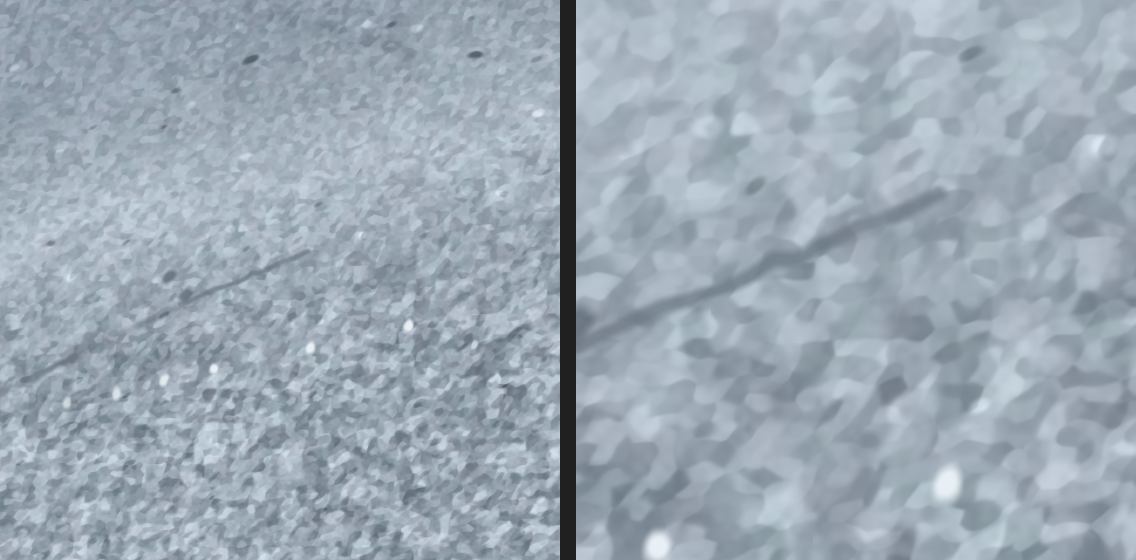
Left: the whole. Right: its middle third, enlarged.
Give the GLSL for this texture, as a Shadertoy shader.

```glsl
float hash(vec2 p) {
    vec3 q = fract(p.xyx * 0.1031);
    q += dot(q, q.yzx + 33.33);
    return fract((q.x + q.y) * q.z);
}

vec2 hash2(vec2 p) {
    return vec2(hash(p), hash(p + 57.3));
}

vec2 rotate(vec2 p, float angle) {
    float c = cos(angle), s = sin(angle);
    return vec2(c * p.x + s * p.y, c * p.y - s * p.x);
}

float valueNoise(vec2 p) {
    vec2 cell = floor(p), f = fract(p);
    f = f * f * (3.0 - 2.0 * f);
    float low = mix(hash(cell), hash(cell + vec2(1, 0)), f.x);
    float high = mix(hash(cell + vec2(0, 1)), hash(cell + vec2(1, 1)), f.x);
    return mix(low, high, f.y) * 2.0 - 1.0;
}

// Soft Voronoi of slanted flakes, each with its own tone in -1..1
float flakes(vec2 p, float tilt, float crispness) {
    vec2 cell = floor(p);
    float toneSum = 0.0, weightSum = 0.0001;
    for (int y = -1; y <= 1; y++) {
        for (int x = -1; x <= 1; x++) {
            vec2 id = cell + vec2(x, y);
            vec2 offset = p - id - 0.1 - 0.8 * hash2(id);
            float angle = tilt + 1.5 * (hash(id + 13.7) - 0.5);
            vec2 d = rotate(offset, angle) * vec2(0.75, 1.45);
            float weight = exp(-crispness * dot(d, d));
            toneSum += weight * (2.0 * hash(id + 91.1) - 1.0);
            weightSum += weight;
        }
    }
    return toneSum / weightSum;
}

float spot(vec2 p, vec2 center, vec2 radius, float angle) {
    vec2 d = rotate(p - center, angle) / radius;
    return 1.0 - smoothstep(0.45, 1.25, length(d));
}

// Sparse elliptical specks on a jittered grid
float specks(vec2 p, float grid, float chance, vec2 radius, float angle, float seed) {
    vec2 id = floor(p * grid);
    vec2 center = (id + 0.3 + 0.4 * hash2(id + seed)) / grid;
    float present = step(hash(id + seed + 7.0), chance);
    float size = mix(0.6, 1.1, hash(id + seed + 21.0));
    return present * spot(p, center, radius * size, angle);
}

// Dark line, strongest inside the given span
float seam(vec2 p, vec2 start, vec2 end, float width) {
    vec2 along = end - start;
    float t = clamp(dot(p - start, along) / dot(along, along), 0.0, 1.0);
    float d = length(p - start - along * t);
    return 1.0 - smoothstep(0.15 * width, width, d);
}

// Broad light: a pale diagonal band, dimmer above than below
float lighting(vec2 p) {
    float h = p.y - 0.57 - 0.23 * p.x;
    float level = mix(0.602, 0.562 + 0.025 * p.x, smoothstep(-0.08, 0.26, h));
    level += 0.075 * exp(-h * h / 0.017);
    level += 0.016 * valueNoise(p * vec2(4.0, 6.0) + 3.0);
    return level + 0.012 * valueNoise(p * 13.0);
}

void mainImage(out vec4 fragColor, in vec2 fragCoord) {
    vec2 uv = fragCoord / iResolution.xy;
    vec2 wobble = vec2(valueNoise(uv * 60.0), valueNoise(uv * 60.0 + 40.0));
    vec2 p = uv + 0.0025 * wobble;

    // Grain coarsens and gains contrast toward the lower right
    float near = 1.0 - smoothstep(0.2, 0.85, uv.y - 0.2 * (uv.x - 0.5));
    float coarse = flakes(p * 46.0, 0.85, 9.0);
    float fine = flakes(p * 82.0 + 19.0, 0.5, 8.0);
    float grain = mix(0.25, 0.72, near) * coarse + 0.65 * fine;
    grain += 0.16 * valueNoise(uv * 170.0);
    float tone = lighting(uv) + mix(0.092, 0.158, near) * grain;

    // Long crack: ragged at the left, thin and straight to the right
    float ragged = 0.7 + 0.5 * valueNoise(uv * 35.0);
    float crack = ragged * seam(p, vec2(0.0, 0.297), vec2(0.14, 0.366), 0.011);
    crack = max(crack, 0.6 * ragged * seam(p, vec2(0.14, 0.366), vec2(0.33, 0.458), 0.011));
    crack = max(crack, 0.75 * seam(p, vec2(0.32, 0.455), vec2(0.55, 0.55), 0.0075));
    tone = mix(tone, 0.40, 0.85 * clamp(crack, 0.0, 1.0));
    tone -= 0.06 * ragged * seam(p, vec2(0.49, 0.972), vec2(0.76, 0.9), 0.022);

    // Dark chips and pale scattered specks
    for (int i = 0; i < 2; i++) {
        float k = float(i);
        float upper = spot(p, vec2(0.449 + 0.4 * k, 0.893 + 0.008 * k), vec2(0.017, 0.007), 0.3 - 0.2 * k);
        float lower = spot(p, vec2(0.302 + 0.03 * k, 0.505 - 0.032 * k), vec2(0.016, 0.01), 0.85);
        tone = mix(tone, 0.30, max(0.85 * upper, 0.6 * lower));
    }
    tone -= 0.13 * specks(p, 15.0, 0.12, vec2(0.012, 0.005), 0.5, 5.0);
    tone += 0.11 * specks(p, 13.0, 0.16, vec2(0.012, 0.008), 0.4, 31.0);

    // Blue-grey stone with faint warm and cool drift
    vec3 color = tone + vec3(0.0, 0.051, 0.098);
    float drift = valueNoise(uv * 40.0 + 70.0);
    color += 0.009 * drift * vec3(1.0, -0.5, 0.3);
    color.b += 0.012 * smoothstep(0.55, 0.95, uv.y - 0.3 * uv.x) - 0.004;

    // Rising row of bright glints, more widely spaced to the right
    for (int i = 0; i < 6; i++) {
        float k = float(i);
        float x = 0.12 + 0.087 * (k + max(k - 3.0, 0.0));
        vec2 center = vec2(x, 0.28 + 0.225 * (x - 0.12) + 0.006 * (hash(vec2(k, 4.0)) - 0.5));
        float glint = spot(p, center, vec2(0.012, 0.0085), 1.3);
        color = mix(color, vec3(0.91, 0.94, 0.96), glint * mix(0.7, 1.0, min(k / 3.0, 1.0)));
    }
    fragColor = vec4(clamp(color, 0.0, 1.0), 1.0);
}
```
